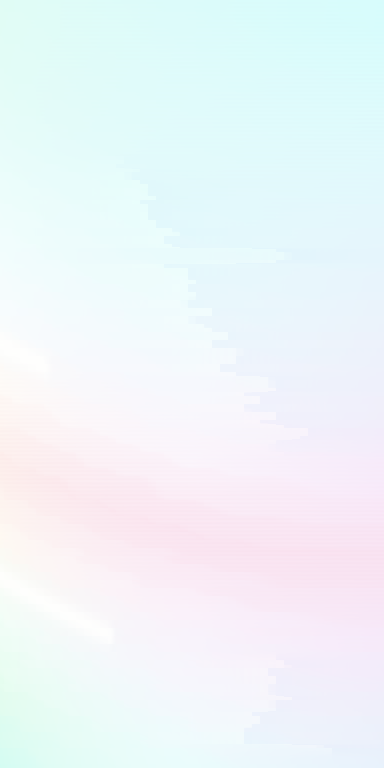
Give the GLSL for this background, as a Shadertoy shader.

```glsl
const int STOPS = 12;

// Colours along the bent bands, from the top down
const vec3 LEFT_RAMP[STOPS] = vec3[STOPS](
    vec3(.88, .988, .96), vec3(.88, .988, .96), vec3(.89, .988, .967),
    vec3(.912, .99, .98), vec3(.94, .993, .99), vec3(.968, .988, .995),
    vec3(.995, .98, .965), vec3(.99, .93, .92), vec3(.995, .975, .95),
    vec3(.95, .995, .97), vec3(.895, .99, .935), vec3(.83, .99, .95));
const vec3 MIDDLE_RAMP[STOPS] = vec3[STOPS](
    vec3(.86, .985, .98), vec3(.875, .985, .983), vec3(.885, .982, .985),
    vec3(.9, .982, .988), vec3(.927, .98, .99), vec3(.96, .97, .992),
    vec3(.983, .957, .984), vec3(.98, .89, .938), vec3(.98, .945, .98),
    vec3(.96, .965, .99), vec3(.92, .988, .99), vec3(.91, .99, .98));
const vec3 RIGHT_RAMP[STOPS] = vec3[STOPS](
    vec3(.845, .988, .988), vec3(.868, .982, .988), vec3(.885, .975, .988),
    vec3(.902, .962, .988), vec3(.925, .95, .985), vec3(.942, .938, .982),
    vec3(.972, .915, .978), vec3(.975, .885, .943), vec3(.965, .915, .978),
    vec3(.935, .94, .98), vec3(.90, .95, .99), vec3(.90, .95, .99));

float hash(float n) {
    return fract(sin(n * 127.1) * 4375.85);
}

// Flat rows with narrow joins
float rowNoise(float y) {
    float cell = floor(y);
    return mix(hash(cell), hash(cell + 1.), smoothstep(.44, .56, fract(y)));
}

vec3 ramp(vec3 stops[STOPS], float band) {
    float position = clamp((band + .1) * 10., 0., float(STOPS) - 1.001);
    int index = int(position);
    return mix(stops[index], stops[index + 1], fract(position));
}

float glow(float offset, float width) {
    return exp(-offset * offset / (width * width));
}

float span(float low, float high, float soft, float x) {
    return smoothstep(low - soft, low + soft, x)
         * (1. - smoothstep(high - soft, high + soft, x));
}

// Light on one side of an edge, shade on the other
float splitEdge(float offset, float reach) {
    float side = smoothstep(-.004, .004, offset) * 2. - 1.;
    return side * exp(-abs(offset) / reach);
}

// Small steps, mixed with the smooth value
float terrace(float value, float jitter, float count, float strength) {
    float level = value * count + jitter;
    float stepped = floor(level) + smoothstep(.42, .58, fract(level));
    return mix(value, (stepped - jitter) / count, strength);
}

// Sparse long tongues over short teeth
float tongues(float down) {
    float longTongue = pow(rowNoise(down * 48.), 4.);
    return .34 * longTongue + .08 * rowNoise(down * 96. + 40.) - .05;
}

// Bands sweep down to the right and level off
float bentBand(float x, float down) {
    return down - .13 * x * (2. - x);
}

void mainImage(out vec4 fragColor, in vec2 fragCoord) {
    vec2 uv = fragCoord / iResolution.xy;
    float x = uv.x;
    float down = 1. - uv.y;
    float blockX = terrace(x, 0., 48., 1.);
    float blockDown = terrace(down, 0., 96., 1.);

    // Pastel bands in fine ragged steps
    float band = bentBand(x, down);
    float blockBand = mix(band, bentBand(blockX, blockDown), .6);
    float steppedBand = terrace(blockBand, .5 * rowNoise(down * 96.), 24., .55);
    float leftShare = 1. - clamp(x * 2., 0., 1.);
    vec3 color = mix(ramp(MIDDLE_RAMP, steppedBand), ramp(LEFT_RAMP, steppedBand),
                     leftShare * mix(1., leftShare, .6));
    color = mix(color, ramp(RIGHT_RAMP, steppedBand), clamp(x * 2. - 1., 0., 1.));

    // White streaks near the left side
    float ragged = .04 * rowNoise(down * 96. + 9.);
    float upperStreak = glow(blockBand - .448, .016)
                      * (1. - smoothstep(.14, .17, x + ragged));
    float lowerStreak = glow(blockBand - .752 - .04 * x, .016)
                      * (1. - smoothstep(.3, .32, x + ragged));
    color = mix(color, vec3(1., 1., .995), .85 * max(upperStreak, lowerStreak));

    // Torn horizontal streaks between pale cyan and lavender blue
    float tear = tongues(down);
    float upperEdge = splitEdge(blockX - .38 - 1.15 * (blockDown - .28) - tear, .16)
                    * span(.22, .58, .03, down);
    float lowerEdge = splitEdge(blockX - .72 + .6 * (blockDown - .87) - tear, .12)
                    * span(.855, .98, .01, down);
    color -= vec3(.016, .012, .001) * (upperEdge + lowerEdge);

    // Faint level lines in the pink and the upper right
    float lineMask = glow(band - .57, .08) + .6 * glow(band, .12) * x;
    color += vec3(.003, .006, .005) * sin(down * 1206.) * lineMask;

    fragColor = vec4(clamp(color, 0., 1.), 1.);
}
```
